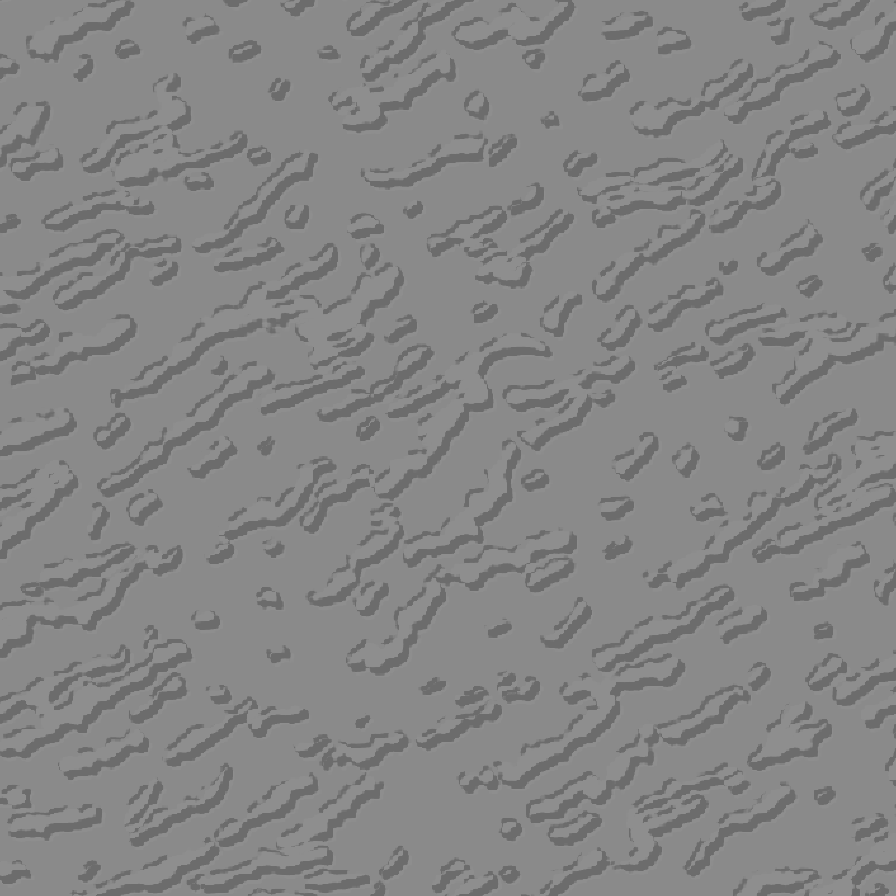
This texture is drawn by a three.js fragment shader. Its source:

```glsl
// Grey embossed surface with raised, slanting, elongated grains
varying vec2 vUv;

vec2 hash2(vec2 cell) {
  vec2 h = vec2(dot(cell, vec2(127.1, 311.7)), dot(cell, vec2(269.5, 183.3)));
  return fract(sin(h) * 43758.545);
}

float gradientAt(vec2 cell, vec2 offset) {
  float angle = 6.28318 * hash2(cell).x;
  return dot(vec2(cos(angle), sin(angle)), offset);
}

float gradientNoise(vec2 p) {
  vec2 i = floor(p);
  vec2 f = p - i;
  vec2 u = f * f * (3.0 - 2.0 * f);
  vec2 e = vec2(0.0, 1.0);
  float bottom = mix(gradientAt(i, f), gradientAt(i + e.yx, f - e.yx), u.x);
  float top = mix(gradientAt(i + e.xy, f - e.xy), gradientAt(i + e.yy, f - e.yy), u.x);
  return mix(bottom, top, u.y);
}

// Distance to the nearest grain: one tilted capsule per cell of staggered rows
float grainDistance(vec2 q) {
  vec2 size = vec2(0.085, 0.05);
  float nearest = 1.0;
  for (int j = -1; j <= 1; j++) {
    float row = floor(q.y / size.y) + float(j);
    float stagger = hash2(vec2(row, 7.0)).x;
    float column = floor(q.x / size.x + stagger);
    for (int i = -1; i <= 1; i++) {
      vec2 cell = vec2(column + float(i), row);
      vec2 place = hash2(cell + 31.0);
      vec2 shape = hash2(cell + 73.0);
      vec2 center = cell + 0.5 + (place - 0.5) * vec2(0.7, 0.75);
      vec2 d = q - (center - vec2(stagger, 0.0)) * size;

      float halfLength = 0.004 + 0.064 * shape.x * shape.x;
      float radius = mix(0.0055, 0.0115, sqrt(shape.x));
      float tilt = (shape.y - 0.5) * 0.5;
      vec2 axis = vec2(cos(tilt), sin(tilt));
      float t = clamp(dot(d, axis), -halfLength, halfLength);
      nearest = min(nearest, length(d - axis * t) - radius);
    }
  }
  return nearest;
}

// Coverage of the grains, with bent axes and uneven outlines
float grainMask(vec2 p) {
  float slant = radians(31.0);
  vec2 along = vec2(cos(slant), sin(slant));
  vec2 q = vec2(dot(p, along), dot(p, vec2(-along.y, along.x))) + 3.0;
  q.y += 0.03 * gradientNoise(p * 7.0 + 3.7) + 0.012 * gradientNoise(p * 19.0);

  float d = grainDistance(q);
  d += 0.010 * gradientNoise(p * 42.0 + 5.3) + 0.004 * gradientNoise(p * 100.0);
  return 1.0 - smoothstep(-0.0008, 0.0008, d);
}

// Soft stairs give the outlines their small steps
vec2 stepped(vec2 p) {
  vec2 s = p * 190.0;
  return (floor(s) + smoothstep(0.15, 0.85, fract(s))) / 190.0;
}

void main() {
  vec3 ground = vec3(0.543);
  vec3 face = vec3(0.558);
  vec3 shadow = vec3(0.425);

  // Relief is read along the light, from upper left to lower right
  vec2 p = stepped(vUv);
  vec2 light = vec2(0.0068, -0.0085);
  float here = grainMask(p);
  float ahead = grainMask(p + light);
  float near = grainMask(p + light * 0.5);
  float behind = grainMask(p - light * 0.35);

  // Wide shaded flank, and a thin broken groove on the opposite side
  float flank = here * (1.0 - ahead);
  float broken = smoothstep(-0.1, 0.0, gradientNoise(p * 48.0 + 8.1));
  float groove = near * (1.0 - here) * broken;
  float rim = behind * (1.0 - here);

  vec3 color = mix(ground, face, max(here, rim));
  color = mix(color, shadow, max(flank, groove));
  gl_FragColor = vec4(color, 1.0);
}
```
